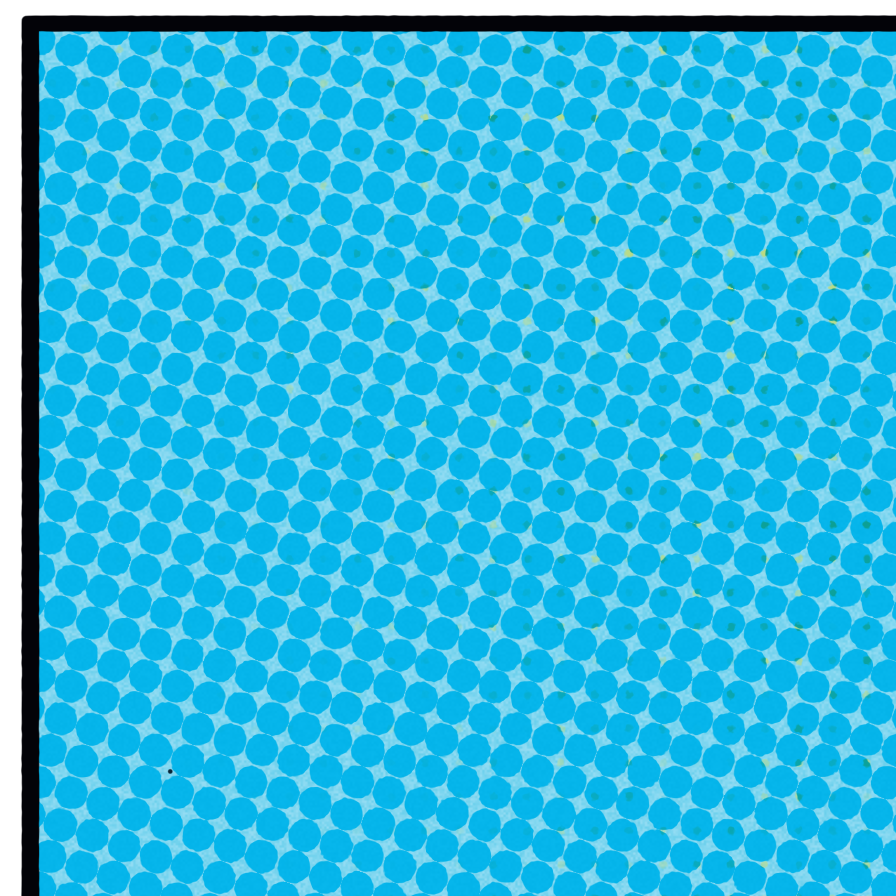
Write a WebGL 2 fragment shader that draws this pattern.

```glsl
#version 300 es
precision highp float;

uniform vec2 u_resolution;
out vec4 fragColor;

float hash(vec2 p) {
    vec3 q = fract(p.xyx * vec3(0.1031, 0.1030, 0.0973));
    q += dot(q, q.yzx + 33.33);
    return fract((q.x + q.y) * q.z);
}

float valueNoise(vec2 p) {
    vec2 cell = floor(p);
    vec2 f = fract(p);
    f = f * f * (3.0 - 2.0 * f);
    return mix(mix(hash(cell), hash(cell + vec2(1, 0)), f.x),
               mix(hash(cell + vec2(0, 1)), hash(cell + vec2(1, 1)), f.x), f.y);
}

// Coverage of the inside of a shape from its signed distance
float cover(float dist, float soft) {
    return 1.0 - smoothstep(-soft, soft, dist);
}

// Distance to the quadrant right of and below a corner, rounded by radius
float cornerDistance(vec2 p, vec2 corner, float radius) {
    vec2 d = vec2(corner.x - p.x, p.y - corner.y) + radius;
    return length(max(d, 0.0)) + min(max(d.x, d.y), 0.0) - radius;
}

// Slanted screen of large, nearly touching dots
float cyanScreen(vec2 p, float soft) {
    const float pitch = 0.03743;
    vec2 d = p - vec2(0.5173, 0.4822);
    vec2 grid = vec2(3.0 * d.x - d.y, d.x + 3.0 * d.y) / (sqrt(10.0) * pitch);
    vec2 id = floor(grid + 0.5) + 100.0;
    vec2 local = fract(grid + 0.5) - 0.5;
    local += 0.025 * (vec2(hash(id), hash(id + 57.0)) - 0.5);
    float radius = mix(0.493, 0.479, p.y) + 0.016 * (hash(id + 19.0) - 0.5);
    float ragged = 0.05 * (valueNoise(p * 260.0) - 0.5);
    return cover((length(local) - radius + ragged) * pitch, soft);
}

// Upright screen of tiny, unevenly inked dots
float yellowScreen(vec2 p, float soft) {
    const float pitch = 0.0379;
    vec2 grid = (p - vec2(0.5504, 0.5277)) / pitch;
    vec2 id = floor(grid + 0.5) + 100.0;
    vec2 local = fract(grid + 0.5) - 0.5;
    float ink = hash(id + 7.0) * smoothstep(0.2, 1.3, p.x + 0.6 * p.y);
    float ragged = 0.08 * (valueNoise(p * 330.0) - 0.5);
    return ink * cover((length(local) - 0.11 + ragged) * pitch, soft * 1.5);
}

void main() {
    vec2 p = gl_FragCoord.xy / u_resolution;
    float soft = max(0.8 / min(u_resolution.x, u_resolution.y), 0.001);

    // Grainy light ground under the two screens
    float grain = valueNoise(p * 380.0) - 0.5;
    vec3 ground = vec3(0.50, 0.84, 0.94) + grain * vec3(0.16, 0.05, 0.03);
    vec3 cyan = vec3(0.02, 0.71, 0.92) + 0.015 * grain;
    float dots = cyanScreen(p, soft);
    vec3 color = mix(ground, cyan, dots);
    vec3 yellowInk = mix(vec3(0.74, 0.86, 0.50), vec3(0.05, 0.62, 0.55), dots);
    color = mix(color, yellowInk, yellowScreen(p, soft));

    // Stray ink speck
    color = mix(color, vec3(0.03, 0.15, 0.22), cover(length(p - vec2(0.190, 0.139)) - 0.0025, soft));

    // Black border and white margin
    float wear = 0.0008 * (valueNoise(p * 150.0) - 0.5);
    float inside = cover(cornerDistance(p, vec2(0.0437, 0.9648), 0.0005) + wear, soft);
    float sheet = cover(cornerDistance(p, vec2(0.0242, 0.9825), 0.005) + wear, soft);
    color = mix(vec3(0.01, 0.01, 0.03), color, inside);
    color = mix(vec3(1.0), color, sheet);

    fragColor = vec4(color, 1.0);
}
```
